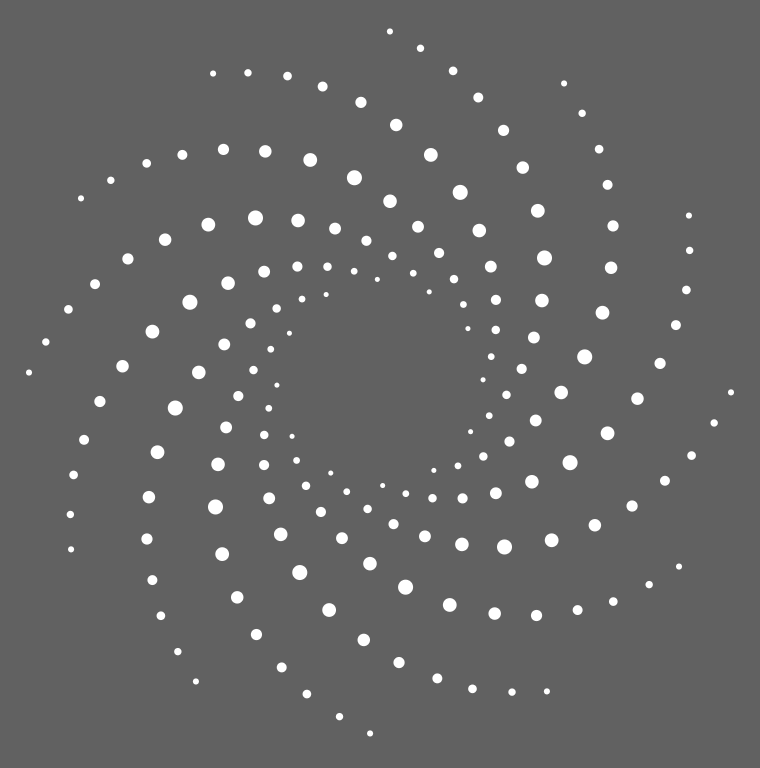
A WebGL 1 fragment shader for this background:

```glsl
precision highp float;
// Draws twelve curved arms of white dots, swirling round an empty centre on grey.

uniform vec2 u_resolution;

const vec3 GREY = vec3(0.38);
const vec3 WHITE = vec3(1.0);
const float PI = 3.14159265;
const float SECTOR = PI / 6.0;   // angle between neighbouring arms
const float UNIT = 1.0 / 768.0;  // arm lengths are in 768ths of the height

// Growth away from the largest dot: n times a quadratic in n.
float growth(float n, vec3 k) {
    return n * (k.x + n * (k.y + n * k.z));
}

// Radius and clockwise angle of a dot; negative steps lead to the inner end.
vec2 dotPolar(float step7) {
    float n = abs(step7);
    if (step7 < 0.0) {
        float r = 206.3 - growth(n, vec3(26.8, -2.05, 0.075));
        return vec2(r * UNIT, radians(52.88 + growth(n, vec3(10.16, 0.13, 0.0))));
    }
    float r = 206.3 + growth(n, vec3(27.9, -1.03, 0.0));
    float stagger = 0.04 * n * cos(PI * n);
    float turn = growth(n, vec3(11.15, -0.87, 0.047)) + stagger;
    return vec2(r * UNIT, radians(52.88 - turn));
}

// Dots shrink towards both ends of an arm.
float dotSize(float step7) {
    float size = step7 < 0.0 ? 7.6 + 0.85 * step7 : 7.5 - 0.64 * step7;
    return size * UNIT;
}

// Signed distance to a ring of equal dots, one in each sector.
float dotRing(vec2 p, vec2 polar, float size) {
    float a = atan(p.x, p.y) - polar.y;
    a = mod(a + 0.5 * SECTOR, SECTOR) - 0.5 * SECTOR;
    vec2 folded = length(p) * vec2(sin(a), cos(a));
    return length(folded - vec2(0.0, polar.x)) - size;
}

void main() {
    vec2 centre = u_resolution * vec2(0.5, 0.502);
    vec2 p = (gl_FragCoord.xy - centre) / u_resolution.y;

    // Nearest dot over all rings, from the inner end to the outer tip
    float d = 1.0;
    for (int i = -6; i <= 7; i++) {
        float step7 = float(i);
        d = min(d, dotRing(p, dotPolar(step7), dotSize(step7)));
    }

    // Smooth edge about one pixel wide
    float cover = clamp(0.5 - d * u_resolution.y, 0.0, 1.0);
    gl_FragColor = vec4(mix(GREY, WHITE, cover), 1.0);
}
```
